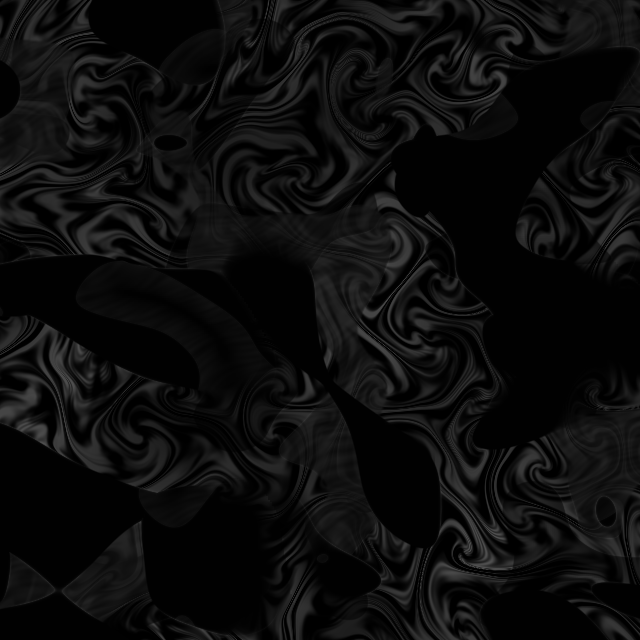
Write a Shadertoy shader that draws this texture.

```glsl
const vec3 TINT = vec3(1.0, 1.0, 1.0);
const float BLACK = 0.004;          // tone of the voids
const float MARBLE_TONE = 0.235;    // brightest marble vein
const float HAZE_TONE = 0.088;      // flat smoky film
const float GHOST_TONE = 0.045;     // faint film inside the voids
const float RIM_TONE = 0.11;        // thin light outline of the voids
const float HAZE_RIM_TONE = 0.05;   // thin light outline of the films
const float RIM_WIDTH = 0.0011;
const float EDGE_SHARP = 0.0015;
const float EDGE_SOFT = 0.045;
const int SWIRL_STEPS = 9;
const float SWIRL_SCALE = 8.0;
const float SWIRL_STRENGTH = 0.0125;
const float VEIN_SCALE = 31.0;
const float VOID_LEVEL = 0.155;

vec2 gradientAt(vec2 cell) {
    float h = fract(sin(dot(cell, vec2(127.1, 311.7))) * 43758.5);
    float angle = 6.2832 * h;
    return vec2(cos(angle), sin(angle));
}

float gradientNoise(vec2 p) {
    vec2 i = floor(p), f = fract(p);
    vec2 u = f * f * f * (f * (f * 6.0 - 15.0) + 10.0);
    vec2 e = vec2(0.0, 1.0);
    float a = dot(gradientAt(i), f);
    float b = dot(gradientAt(i + e.yx), f - e.yx);
    float c = dot(gradientAt(i + e.xy), f - e.xy);
    float d = dot(gradientAt(i + e.yy), f - e.yy);
    return mix(mix(a, b, u.x), mix(c, d, u.x), u.y);
}

// Divergence-free flow, so swirling folds the veins without blurring them
vec2 curl(vec2 p) {
    const float h = 0.02;
    float n = gradientNoise(p);
    float dx = gradientNoise(p + vec2(h, 0.0)) - n;
    float dy = gradientNoise(p + vec2(0.0, h)) - n;
    return vec2(dy, -dx) / h;
}

vec2 swirl(vec2 p) {
    for (int i = 0; i < SWIRL_STEPS; i++) {
        p += SWIRL_STRENGTH * curl(p * SWIRL_SCALE + 3.7);
    }
    return p;
}

// Approximate distance, in canvas units, to the zero line of a field
float toDistance(float field) {
    float slope = length(vec2(dFdx(field), dFdy(field))) * iResolution.y;
    return field / max(slope, 0.7);
}

// Negative inside the voids; the overlap of two fields makes cusps
float voidField(vec2 p) {
    vec2 bend = 0.07 * vec2(gradientNoise(p * 4.0 + 8.3), gradientNoise(p * 4.0 + 21.9));
    vec2 q = p + bend;
    float wide = gradientNoise(q * vec2(2.7, 4.3) + vec2(5.2, 1.4));
    float slanted = gradientNoise(vec2(q.x + 0.6 * q.y, q.y - 0.5 * q.x) * vec2(3.4, 3.0) + 14.6);
    return min(wide, slanted) + VOID_LEVEL;
}

float marble(vec2 p) {
    vec2 q = swirl(p);
    float n = gradientNoise(q * VEIN_SCALE) + 0.3 * gradientNoise(q * VEIN_SCALE * 2.1 + 9.0);
    float veins = smoothstep(-0.28, 0.42, n);
    // Bundles of fine parallel filaments
    float filaments = 0.5 + 0.5 * sin(75.0 * gradientNoise(q * 9.0 + 31.0));
    float bundle = smoothstep(0.0, 0.3, gradientNoise(p * 6.0 + 44.0));
    return mix(veins, veins * (0.45 + 0.75 * filaments), 0.8 * bundle);
}

void mainImage(out vec4 fragColor, in vec2 fragCoord) {
    vec2 p = fragCoord / iResolution.y;

    // Marble, unevenly lit, crossed by crisp shadow sheets
    float light = clamp(0.85 + 0.8 * gradientNoise(p * 4.5 + 61.0), 0.45, 1.15);
    float sheetDistance = toDistance(gradientNoise(p * vec2(4.0, 5.5) + 0.3 * gradientNoise(p * 5.0) + 27.0) - 0.16);
    float sheet = smoothstep(-0.0015, 0.0015, sheetDistance) * exp(-max(sheetDistance, 0.0) * 9.0);
    float tone = MARBLE_TONE * marble(p) * light * (1.0 - 0.55 * sheet);

    // Smoky film with fine brushed streaks
    vec2 brushed = vec2(p.x + 0.5 * p.y, p.y - 0.5 * p.x) + 0.05 * gradientNoise(p * 7.0);
    float streak = gradientNoise(brushed * vec2(16.0, 110.0));
    float mottle = gradientNoise(p * 26.0 + 17.0);
    float film = 1.0 + 0.6 * streak + 0.45 * mottle;
    float hazeField = gradientNoise(p * vec2(4.8, 4.2) + 0.35 * gradientNoise(p * 7.0 + 2.0) + 73.0) - 0.17;
    float hazeDistance = toDistance(hazeField);
    float haze = smoothstep(-0.002, 0.004, hazeDistance);
    tone = mix(tone, HAZE_TONE * film, 0.7 * haze);

    // Broken hairlines along the films and sheets
    float broken = smoothstep(-0.1, 0.25, gradientNoise(p * 8.0 + 52.0));
    float hairline = exp(-abs(hazeDistance) / RIM_WIDTH) + exp(-abs(sheetDistance) / RIM_WIDTH);
    tone += HAZE_RIM_TONE * broken * hairline;

    // Voids, with edges crisp in some places and smoky in others
    float d = toDistance(voidField(p));
    float softness = smoothstep(0.12, 0.42, gradientNoise(p * 3.6 + 90.0));
    float edge = mix(EDGE_SHARP, EDGE_SOFT, softness);
    float lit = smoothstep(-edge, edge, d);

    // Dim films and hairline arcs floating in the voids
    float ghostDistance = toDistance(gradientNoise(p * vec2(4.5, 6.5) + 38.0) - 0.2);
    float ghost = smoothstep(-0.002, 0.003, ghostDistance) * exp(-max(ghostDistance, 0.0) * 14.0);
    float arc = exp(-abs(ghostDistance) / RIM_WIDTH);
    float inner = BLACK + GHOST_TONE * ghost * film + 0.035 * arc;
    tone = mix(inner, tone, lit);

    // Broken outline of the voids
    tone += RIM_TONE * broken * exp(-abs(d) / RIM_WIDTH) * (1.0 - softness);

    fragColor = vec4(TINT * clamp(tone, 0.0, 1.0), 1.0);
}
```
